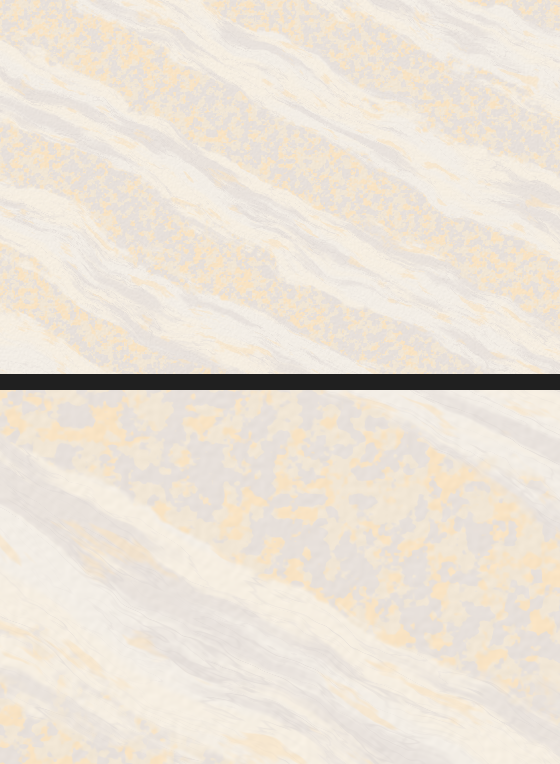
Top, the full canvas; bottom, a detail of the centre.
Reproduce this texture procedurally as a WebGL 2 fragment shader.

```glsl
#version 300 es
precision highp float;

uniform vec2 u_resolution;
out vec4 fragColor;

const float TAU = 6.2831853;
const vec3 IVORY = vec3(0.952, 0.932, 0.902);
const vec3 CREAM = vec3(0.965, 0.935, 0.885);
const vec3 GREY = vec3(0.902, 0.876, 0.858);
const vec3 SAND = vec3(0.945, 0.902, 0.835);
const vec3 PEACH = vec3(0.975, 0.890, 0.765);

float hash(vec2 cell) {
    return fract(sin(dot(cell, vec2(127.1, 311.7))) * 43758.5453);
}

float valueNoise(vec2 p) {
    vec2 cell = floor(p);
    vec2 f = fract(p);
    vec2 w = f * f * (3.0 - 2.0 * f);
    float low = mix(hash(cell), hash(cell + vec2(1.0, 0.0)), w.x);
    float high = mix(hash(cell + vec2(0.0, 1.0)), hash(cell + vec2(1.0)), w.x);
    return mix(low, high, w.y);
}

float fbm(vec2 p, int octaves) {
    float sum = 0.0;
    float total = 0.0;
    float amplitude = 0.5;
    for (int i = 0; i < octaves; i++) {
        sum += amplitude * valueNoise(p);
        total += amplitude;
        p = p * 2.03 + vec2(17.3, 9.1);
        amplitude *= 0.55;
    }
    return sum / total;
}

// Thin line where the noise crosses its middle value
float vein(vec2 p, float width) {
    float distanceToMiddle = abs(fbm(p, 4) - 0.5);
    return 1.0 - smoothstep(0.0, width, distanceToMiddle);
}

// Coordinates along and across the sloping layers, bent by slow noise
vec2 flowCoords(vec2 p, float angle) {
    float c = cos(angle);
    float s = sin(angle);
    vec2 q = vec2(c * p.x - s * p.y, s * p.x + c * p.y);
    q.y += 0.13 * (fbm(q * vec2(2.6, 3.4) + 4.0, 3) - 0.5);
    q.y += 0.022 * (fbm(p * 13.0 + 31.0, 4) - 0.5);
    return q;
}

// Share of granular layer, with ragged edges
float granularMask(vec2 q, vec2 p, float spacing, float center) {
    float wave = cos(TAU * (q.y - center) / spacing);
    float streaks = fbm(q * vec2(3.5, 22.0) + 50.0, 4) - 0.5;
    float ragged = fbm(p * 45.0 + 12.0, 3) - 0.5;
    return smoothstep(-0.12, 0.3, wave + 2.6 * streaks + 0.7 * ragged);
}

vec3 granularColor(vec2 p, vec2 q) {
    float drift = fbm(q * vec2(5.0, 13.0) + 70.0, 3) - 0.5;
    float greyGrain = fbm(p * 88.0 + 23.0, 3) - 0.3 * drift;
    float peachGrain = fbm(p * 72.0 + 91.0, 3) + 0.3 * drift;
    vec3 color = mix(SAND, PEACH, smoothstep(0.46, 0.64, peachGrain));
    return mix(color, GREY, 0.95 * smoothstep(0.47, 0.58, greyGrain));
}

vec3 layeredColor(vec2 q) {
    float tint = fbm(q * vec2(4.0, 26.0) + 8.0, 4);
    float shade = fbm(q * vec2(4.5, 34.0) + 140.0, 5);
    vec3 color = mix(IVORY, CREAM, smoothstep(0.4, 0.62, tint));
    color = mix(color, GREY, 0.8 * smoothstep(0.49, 0.68, shade));

    // Fine veins, clustered by the shade
    float cluster = smoothstep(0.36, 0.6, shade);
    float lines = vein(q * vec2(8.0, 46.0) + 200.0, 0.028);
    float hairs = vein(q * vec2(17.0, 75.0) + 260.0, 0.04);
    color = mix(color, GREY - 0.012, lines * (0.2 + 0.5 * cluster));
    color = mix(color, GREY, hairs * (0.12 + 0.35 * cluster));

    // Rare warm flecks
    float fleck = fbm(q * vec2(14.0, 48.0) + 320.0, 4);
    return mix(color, PEACH, 0.6 * smoothstep(0.62, 0.74, fleck));
}

void main() {
    vec2 p = gl_FragCoord.xy / u_resolution.y;
    vec2 q = flowCoords(p, 0.464);

    float granular = granularMask(q, p, 0.335, 0.536);
    vec3 color = mix(layeredColor(q), granularColor(p, q), granular);

    // Fine surface relief
    float relief = valueNoise(p * 190.0) - valueNoise(p * 190.0 + vec2(0.5, -0.6));
    color += 0.018 * relief;

    fragColor = vec4(clamp(color, 0.0, 1.0), 1.0);
}
```
